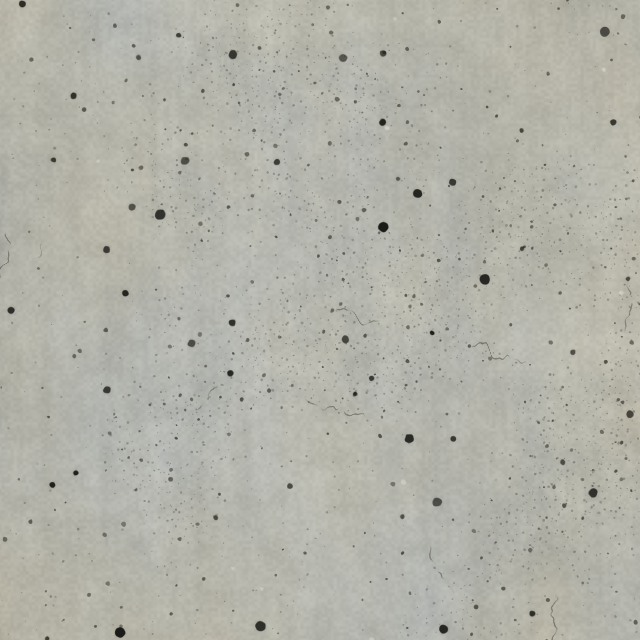
This texture is drawn by a WebGL 1 fragment shader. Its source:

```glsl
precision highp float;
uniform vec2 u_resolution;

float hash(vec2 p) {
  return fract(sin(dot(p, vec2(127.1, 311.7))) * 43758.5453);
}

vec2 hash2(vec2 p) {
  return vec2(hash(p), hash(p + 57.3));
}

float noise(vec2 p) {
  vec2 i = floor(p), f = fract(p);
  f = f * f * (3.0 - 2.0 * f);
  return mix(mix(hash(i), hash(i + vec2(1, 0)), f.x),
             mix(hash(i + vec2(0, 1)), hash(i + vec2(1, 1)), f.x), f.y);
}

float fbm(vec2 p) {
  float sum = 0.0, amp = 0.53;
  for (int i = 0; i < 4; i++) {
    sum += amp * noise(p);
    p = mat2(0.8, 0.6, -0.6, 0.8) * p * 2.03 + 17.1;
    amp *= 0.5;
  }
  return sum;
}

// Patches where the small pores gather, from 0 to 1
float cluster(vec2 uv) {
  return smoothstep(0.42, 0.72, fbm(uv * 5.0 + 3.7));
}

// Round holes on a jittered grid; radii lean towards the small end
float pores(vec2 uv, float cells, float share, float gather, vec2 radii, float blur) {
  vec2 cell = floor(uv * cells);
  float cover = 0.0;
  for (int y = -1; y <= 1; y++) {
    for (int x = -1; x <= 1; x++) {
      vec2 id = cell + vec2(x, y);
      vec2 seed = id + cells * 1.37;
      vec2 center = (id + hash2(seed)) / cells;
      float chance = share * mix(1.0, 0.25 + 2.2 * cluster(center), gather);
      float size = hash(seed + 31.9);
      float radius = mix(radii.x, radii.y, size * size);
      float hole = 1.0 - smoothstep(radius - blur, radius + blur, length(uv - center));
      float depth = mix(0.6, 1.0, hash(seed + 83.1));
      cover = max(cover, hole * depth * step(hash(seed + 11.7), chance));
    }
  }
  return cover;
}

// Short, wavering hairline cracks that fade at their ends
float cracks(vec2 uv, float cells) {
  vec2 cell = floor(uv * cells);
  float cover = 0.0;
  for (int y = -1; y <= 1; y++) {
    for (int x = -1; x <= 1; x++) {
      vec2 id = cell + vec2(x, y);
      vec2 p = uv - (id + hash2(id + 5.3)) / cells;
      float angle = 6.2832 * hash(id + 71.9);
      p = mat2(cos(angle), -sin(angle), sin(angle), cos(angle)) * p;
      float halfLength = mix(0.02, 0.065, hash(id + 23.1));
      float bend = (noise(vec2(p.x * 45.0, hash(id) * 90.0)) - 0.5) * 0.025
                 + (noise(vec2(p.x * 170.0, hash(id) * 50.0)) - 0.5) * 0.006;
      float line = 1.0 - smoothstep(0.0003, 0.0019, abs(p.y - bend));
      float ends = 1.0 - smoothstep(0.6, 1.0, abs(p.x) / halfLength);
      cover = max(cover, line * ends * step(hash(id + 41.7), 0.38));
    }
  }
  return cover * smoothstep(0.2, 0.6, noise(uv * 75.0));
}

void main() {
  vec2 uv = gl_FragCoord.xy / u_resolution;
  float gathered = cluster(uv);

  // Cement body: broad mottling, vertical formwork streaks, fine grain
  float mottle = fbm(uv * 4.0) - 0.5;
  float streaks = fbm(vec2(uv.x * 42.0, uv.y * 4.0)) - 0.5;
  float blotches = fbm(uv * 28.0 + 9.0) - 0.5;
  float grain = noise(uv * 210.0) - 0.5;
  vec3 color = vec3(0.717, 0.715, 0.674);
  color += 0.075 * mottle + 0.05 * streaks + 0.06 * blotches + 0.045 * grain;

  // Warm and cool stains
  float warmth = fbm(vec2(uv.x * 6.0, uv.y * 3.0) + 21.0) - 0.5;
  color += vec3(0.04, 0.008, -0.05) * warmth;
  color -= vec3(0.022, 0.018, 0.012) * gathered * smoothstep(0.35, 0.7, fbm(uv * 18.0));

  // Faint pitting and cracks
  vec2 rough = uv + 0.0016 * (vec2(noise(uv * 180.0), noise(uv * 180.0 + 40.0)) - 0.5);
  float pits = pores(rough, 95.0, 0.3, 1.0, vec2(0.0007, 0.0021), 0.001);
  color = mix(color, vec3(0.36, 0.36, 0.34), 0.55 * pits);
  color = mix(color, vec3(0.33, 0.32, 0.28), 0.55 * cracks(uv, 5.0));

  // Air holes, the larger ones ringed by a soft stain
  vec2 largeRadii = vec2(0.0035, 0.0085);
  float stain = pores(uv, 9.0, 0.5, 0.0, largeRadii, 0.006);
  float small = pores(rough, 34.0, 0.27, 0.7, vec2(0.0014, 0.0036), 0.0011);
  float large = pores(rough, 9.0, 0.5, 0.0, largeRadii, 0.0013);
  color = mix(color, vec3(0.45, 0.43, 0.37), 0.22 * stain);
  color = mix(color, vec3(0.22, 0.21, 0.18), 0.8 * small);
  color = mix(color, vec3(0.08, 0.08, 0.07), 0.96 * large);

  // Rare pale chips
  float chips = pores(rough, 13.0, 0.04, 0.0, vec2(0.002, 0.006), 0.0018);
  color = mix(color, vec3(0.86, 0.86, 0.83), 0.7 * chips);

  gl_FragColor = vec4(color, 1.0);
}
```
